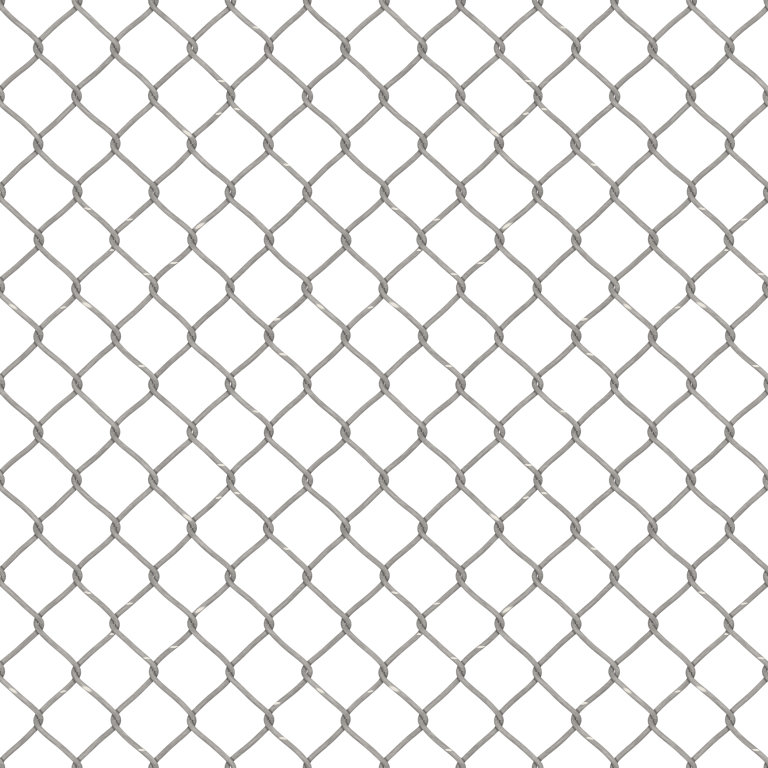
This pattern is drawn by a three.js fragment shader. Its source:

```glsl
// Galvanised chain-link fence on white: ten meshes across and eight down, with worn pale flecks.
varying vec2 vUv;

const float TAU = 6.2831853;
const float HALF_WIDTH = 0.0034;

float hash(vec2 p) {
  return fract(sin(dot(p, vec2(127.1, 311.7))) * 43758.5453);
}

// Each wire gets a seed that wraps around the 20 wires of the canvas
float wireSeed(float wire) {
  return mod(mod(wire, 20.0), 8.0);
}

// Value noise along a wire, wrapping every four rows
float grain(vec2 p, float seed) {
  vec2 c = floor(p);
  vec2 f = fract(p);
  f = f * f * (3.0 - 2.0 * f);
  float x0 = mod(c.x, 56.0) + seed * 61.0;
  float x1 = mod(c.x + 1.0, 56.0) + seed * 61.0;
  return mix(mix(hash(vec2(x0, c.y)), hash(vec2(x1, c.y)), f.x),
             mix(hash(vec2(x0, c.y + 1.0)), hash(vec2(x1, c.y + 1.0)), f.x), f.y);
}

// Rounded zigzag, 1 at whole rows and -1 at half rows
float zigzag(float row) {
  return asin(0.9 * cos(TAU * row)) / asin(0.9);
}

// Horizontal position of a wire, in half meshes, with a slight hand-bent wobble
float wirePath(float wire, float row) {
  float side = 1.0 - 2.0 * mod(wire, 2.0);
  float phase = TAU * hash(vec2(wireSeed(wire), 3.7));
  float wobble = 0.014 * sin(TAU * 1.5 * row + phase)
               + 0.010 * sin(TAU * 3.25 * row + 2.0 * phase);
  return wire + 0.5 - side * 0.567 * zigzag(row) + wobble;
}

// Pale scraped patch on some of the strands between two knots
float fleck(float seed, float row, float across, float rough) {
  vec2 id = vec2(seed, mod(floor(row * 2.0), 8.0));
  float chance = hash(id + 17.3);
  float size = chance < 0.06 ? 0.075 : 0.028;
  float along = (fract(row * 2.0) - mix(0.2, 0.8, hash(id + 5.1))) / size;
  float off = (across - hash(id + 9.4) + 0.5) / 0.9;
  float patchMask = 1.0 - smoothstep(0.5, 1.2, length(vec2(along, off)) + 0.5 * (rough - 0.5));
  return patchMask * (1.0 - step(0.26, chance));
}

vec3 wireColour(float wire, float row, float across, float slope) {
  float seed = wireSeed(wire);
  float rough = grain(vec2(row * 14.0, across * 1.5 + 8.0), seed);
  float fine = grain(vec2(row * 56.0, across * 2.5 + 30.0), seed);
  float upward = -slope / sqrt(1.0 + slope * slope) * across;
  float knot = smoothstep(0.72, 1.0, abs(zigzag(row)));

  // Round section lit from above, darker on rear strands and in the knots
  float tone = 0.69 - 0.12 * across * across + 0.05 * upward;
  tone += 0.09 * (rough - 0.5) + 0.07 * (fine - 0.5);
  tone -= 0.03 * step(0.0, slope) + 0.06 * knot;
  vec3 metal = tone * vec3(1.0, 0.98, 0.955);
  return mix(metal, vec3(0.95, 0.93, 0.89), 0.9 * fleck(seed, row, across, rough));
}

void main() {
  vec2 p = vUv * vec2(20.0, 8.0);
  vec3 colour = vec3(1.0);
  float covered = 0.0;

  // Rising strands lie behind, falling strands in front, so the wires hook together
  for (int layer = 0; layer < 2; layer++) {
    for (int k = -1; k <= 1; k++) {
      float wire = floor(p.x) + float(k);
      float bend = (wirePath(wire, p.y + 0.01) - wirePath(wire, p.y - 0.01)) / 0.02;
      float slope = bend * 8.0 / 20.0;
      bool front = slope < 0.0;
      if (front == (layer == 1)) {
        float dist = (p.x - wirePath(wire, p.y)) / 20.0 / sqrt(1.0 + slope * slope);
        float across = clamp(dist / HALF_WIDTH, -1.0, 1.0);
        float mask = 1.0 - smoothstep(HALF_WIDTH - 0.001, HALF_WIDTH + 0.001, abs(dist));

        // Contact shadow on the strand beneath
        float shadow = 1.0 - smoothstep(HALF_WIDTH, HALF_WIDTH * 1.9, abs(dist));
        colour *= 1.0 - 0.38 * shadow * covered;
        colour = mix(colour, wireColour(wire, p.y, across, slope), mask);
        covered = max(covered, mask);
      }
    }
  }
  gl_FragColor = vec4(colour, 1.0);
}
```
